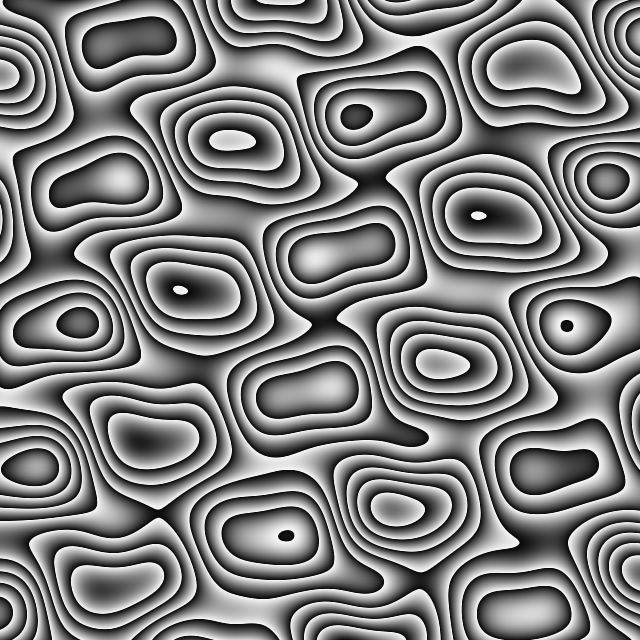
A WebGL 2 fragment shader for this pattern:

```glsl
#version 300 es
precision highp float;
// Grey contour bands: a sum of plane waves, cut into levels by a sawtooth ramp.

uniform vec2 u_resolution;
out vec4 outColor;

const float TAU = 6.2831853;
const vec3 DARK = vec3(0.035);
const vec3 LIGHT = vec3(0.965);
const vec2 BASIN = vec2(0.31, 0.547);  // centre of one broad hollow
const float LEVEL_SHIFT = 0.57;

// Plane wave: frequency in cycles per canvas, height in contour levels.
float wave(vec2 p, vec2 frequency, float height, float phase) {
    return -height * cos(TAU * (dot(p, frequency) + phase));
}

// Height field: broad swells shape the blocks, finer ripples add ovals and necks.
float heightField(vec2 p) {
    float swells = wave(p, vec2(2.36, -0.64), 2.0, 0.0)
                 + wave(p, vec2(1.18, 4.13), 1.5, 0.0)
                 + wave(p, vec2(3.20, 3.00), 0.45, 0.1);
    float ripples = wave(p, vec2(3.70, -5.30), 0.32, 0.0)
                  + wave(p, vec2(5.70, 3.05), -0.28, 0.0)
                  + wave(p, vec2(7.00, -2.10), -0.22, 0.0)
                  + wave(p, vec2(-1.80, 5.60), -0.20, 0.03);
    return swells + ripples + LEVEL_SHIFT;
}

// Rising ramp in 0..1 whose drop is softened over the given width.
float softSawtooth(float level, float width) {
    float ramp = fract(level);
    return min(ramp / (1.0 - width), (1.0 - ramp) / width);
}

void main() {
    vec2 p = gl_FragCoord.xy / min(u_resolution.x, u_resolution.y);
    float level = heightField(p - BASIN);
    float edge = clamp(0.7 * fwidth(level), 0.0005, 0.5);
    outColor = vec4(mix(DARK, LIGHT, softSawtooth(level, edge)), 1.0);
}
```
